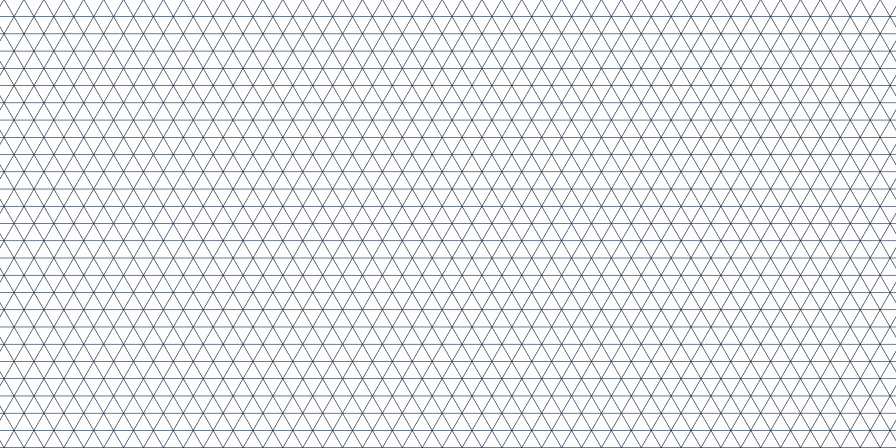
Write a Shadertoy shader that draws this pattern.

```glsl
// Coverage of one family of parallel lines, box-filtered over a pixel
float lineFamily(vec2 p, float angle, float spacing, float width, float pixel) {
    float across = dot(p, vec2(cos(angle), sin(angle))) / spacing;
    float dist = abs(fract(across + 0.5) - 0.5) * spacing;
    return clamp((0.5 * (width + pixel) - dist) / pixel, 0.0, min(1.0, width / pixel));
}

void mainImage(out vec4 fragColor, in vec2 fragCoord) {
    float pixel = 1.0 / iResolution.y;
    float side = 2.0 / 45.0;
    float rowHeight = side * sqrt(3.0) * 0.5;

    // Place a grid vertex near the lower left corner
    vec2 p = fragCoord * pixel - vec2(0.0091, 0.0007);

    // Three line directions, 60 degrees apart, blended where they cross
    float paper = 1.0;
    for (int i = 0; i < 3; i++) {
        float angle = radians(30.0 + 60.0 * float(i));
        paper *= 1.0 - lineFamily(p, angle, rowHeight, 0.00132, pixel);
    }

    vec3 navy = vec3(0.05, 0.135, 0.225);
    fragColor = vec4(mix(navy, vec3(0.994), paper), 1.0);
}
```
